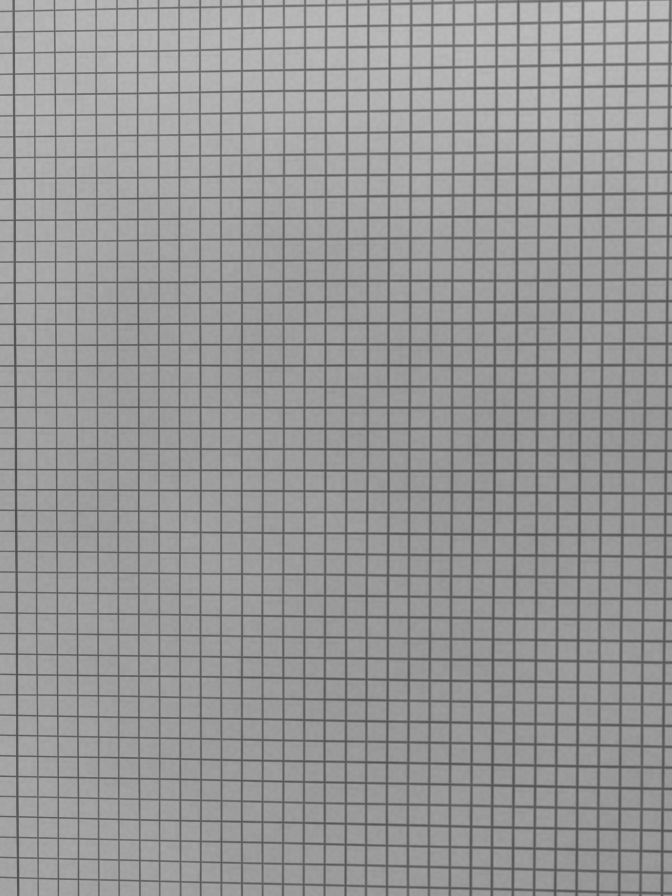
Write a Shadertoy shader that draws this pattern.

```glsl
// Squared paper seen at a slight slant, in soft grey light.
// A projective map turns the canvas into grid cells; distance to the nearest
// whole coordinate gives the ruled lines, and gradient noise the wear.

// Grid, in canvas widths
const vec2  GRID_ORIGIN = vec2(0.360, 0.758);  // a crossing of two lines
const vec2  CELLS       = vec2(32.68, 32.50);  // cells per canvas width
const vec2  SLANT       = vec2(0.033, 0.015);  // growth of cells to right and top
const float WOBBLE      = 0.035;               // line waviness, in cells

// Lines, in cells
const float HALF_WIDTH_LEFT  = 0.036;
const float HALF_WIDTH_RIGHT = 0.062;
const float BLUR_LEFT        = 0.035;
const float BLUR_RIGHT       = 0.060;
const float INK              = 0.40;           // share of light absorbed
const float INK_VARIATION    = 0.16;
const float MARGIN_COLUMN    = -11.0;          // the heavier ruled column
const vec2  GHOST_OFFSET     = vec2(0.17, 0.27);
const float GHOST_INK        = 0.035;          // print showing through

// Paper
const float PAPER       = 0.600;
const float TOP_LIGHT   = 0.135;
const float LEFT_LIGHT  = 0.040;
const float CLOUDINESS  = 0.022;
const float GRAIN       = 0.022;

float hash(vec2 p) {
    vec3 q = fract(vec3(p.xyx) * 0.1031);
    q += dot(q, q.yzx + 33.33);
    return fract((q.x + q.y) * q.z);
}

vec2 gradientAt(vec2 cell) {
    float angle = 6.2832 * hash(cell + 71.0);
    return vec2(cos(angle), sin(angle));
}

// Gradient noise, roughly -0.7 to 0.7
float noise(vec2 p) {
    vec2 i = floor(p), f = p - i;
    vec2 s = f * f * f * (f * (f * 6.0 - 15.0) + 10.0);
    vec2 e = vec2(1.0, 0.0);
    float a = dot(gradientAt(i), f);
    float b = dot(gradientAt(i + e.xy), f - e.xy);
    float c = dot(gradientAt(i + e.yx), f - e.yx);
    float d = dot(gradientAt(i + e.xx), f - e.xx);
    return mix(mix(a, b, s.x), mix(c, d, s.x), s.y);
}

vec2 gridCoords(vec2 p) {
    vec2 d = p - GRID_ORIGIN;
    return CELLS * d / (1.0 + SLANT.x * p.x + SLANT.y * d.y);
}

// Coverage of the vertical (x) and horizontal (y) line families
vec2 lineCoverage(vec2 cell, vec2 halfWidth, float soft) {
    vec2 d = abs(cell - round(cell));
    return 1.0 - smoothstep(halfWidth - soft, halfWidth + soft, d);
}

float paperTone(vec2 p, float top) {
    float rise = smoothstep(0.40, 1.0, p.y / top);
    float tone = PAPER + TOP_LIGHT * rise * rise * (0.55 + 0.45 * p.x);
    tone += LEFT_LIGHT * (1.0 - p.x) * (1.0 - p.x);
    tone += CLOUDINESS * (noise(p * 2.7 + 4.0) + 0.5 * noise(p * 8.0));
    return tone;
}

void mainImage(out vec4 fragColor, in vec2 fragCoord) {
    vec2 p = fragCoord / iResolution.x;
    float pixel = CELLS.x / iResolution.x;

    // Slightly wavy grid
    vec2 cell = gridCoords(p);
    cell += WOBBLE * vec2(noise(cell * vec2(0.9, 0.13)),
                          noise(cell * vec2(0.13, 0.9) + 19.0));
    vec2 line = round(cell);

    // Lines grow wider and softer to the right
    float side = smoothstep(0.0, 0.85, p.x);
    float soft = max(mix(BLUR_LEFT, BLUR_RIGHT, side), 0.6 * pixel);
    float margin = 1.0 - step(0.5, abs(line.x - MARGIN_COLUMN));
    vec2 halfWidth = vec2(mix(HALF_WIDTH_LEFT, HALF_WIDTH_RIGHT, side));
    halfWidth.x += 0.022 * margin;
    vec2 cover = lineCoverage(cell, halfWidth, soft);

    // Uneven ink: by line, and along each line
    vec2 strength = 1.0 + INK_VARIATION * vec2(hash(vec2(line.x, 3.0)) - 0.5,
                                               hash(vec2(line.y, 8.0)) - 0.5);
    strength += INK_VARIATION * vec2(noise(vec2(line.x * 3.7, cell.y * 0.6)),
                                     noise(vec2(cell.x * 0.6, line.y * 3.7)));
    strength.x += 0.15 * margin;
    vec2 ink = INK * cover * strength;
    float absorbed = max(ink.x, ink.y) + 0.12 * min(ink.x, ink.y);

    // Faint broken lines from the reverse side
    vec2 ghost = lineCoverage(cell + GHOST_OFFSET, vec2(0.03), max(0.07, soft));
    float patches = smoothstep(-0.1, 0.4, noise(cell * 0.8 + 40.0));
    absorbed += GHOST_INK * patches * max(0.5 * ghost.x, ghost.y) * (1.0 - max(cover.x, cover.y));

    // Light, fibres and shading
    float tone = paperTone(p, iResolution.y / iResolution.x);
    tone += GRAIN * (noise(p * 150.0) + 0.5 * noise(p * 63.0 + 11.0));
    tone *= 1.0 - absorbed;
    fragColor = vec4(vec3(clamp(tone, 0.0, 1.0)), 1.0);
}
```
